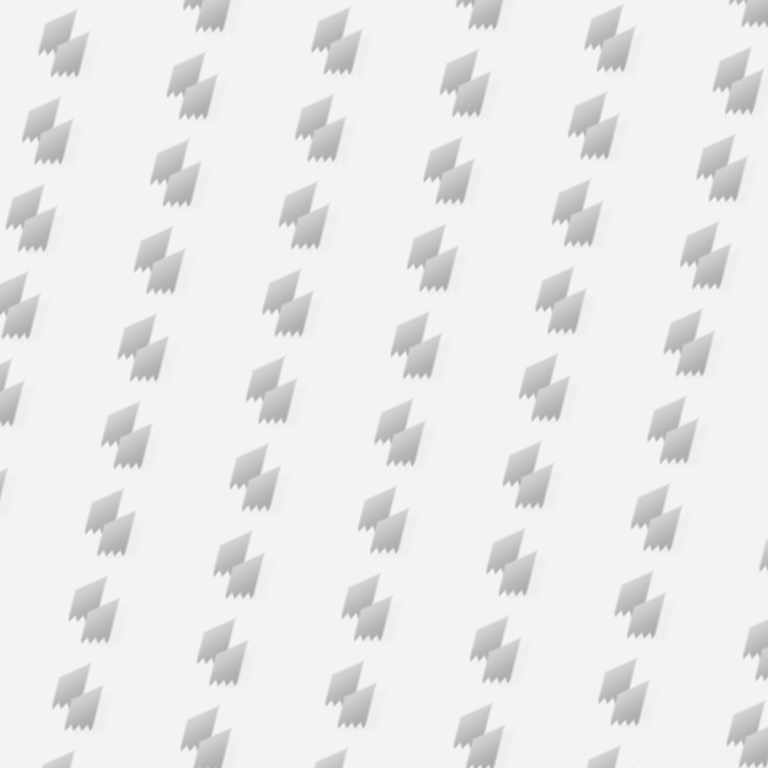
Write a Shadertoy shader that draws this pattern.

```glsl
// Slanted rows of small gray motifs on a pale ground: each is a pair of
// overlapping sheared tiles with slanted tops and toothed bottoms, repeated
// on a skewed lattice, with a soft vertical shade and a faint cast shadow.

#define ROW_STEP vec2(0.0213, 0.1137)   // lattice step along a column
#define COLUMN_STEP vec2(0.1884, 0.0585) // lattice step to the next column
#define ORIGIN vec2(0.0820, 0.9440)     // centre of one motif
#define TILE_HALF vec2(0.0182, 0.0246)  // half width and half height
#define SHEAR 0.25                      // sideways lean of the tile
#define TOP_SLOPE 0.50                  // rise of the top edge
#define TOOTH_PITCH 0.0107
#define TOOTH_DEPTH 0.0060
#define SOFTNESS 0.0026
#define GROUND 0.952
#define LIGHT_GRAY 0.835
#define DARK_GRAY 0.675

const float TAU = 6.2831853;

// Undo the lean so that the sides of a tile become vertical.
vec2 unshear(vec2 p) {
    return vec2(p.x - SHEAR * p.y, p.y);
}

// Soft coverage of one tile centred on zero.
float tileCoverage(vec2 p, float softness) {
    vec2 q = unshear(p);
    float notch = TOOTH_DEPTH * (0.5 + 0.5 * cos(TAU * q.x / TOOTH_PITCH));
    float side = abs(q.x) - TILE_HALF.x;
    float top = (q.y - TILE_HALF.y - TOP_SLOPE * q.x) / length(vec2(1.0, TOP_SLOPE));
    float bottom = -TILE_HALF.y + notch - q.y;
    float edge = max(side, top);
    return (1.0 - smoothstep(-softness, softness, edge))
         * (1.0 - smoothstep(-1.4 * softness, 1.4 * softness, bottom));
}

// Light at the upper left, darker toward the lower right.
float tileShade(vec2 p) {
    vec2 q = unshear(p) / TILE_HALF;
    float depth = 0.5 - 0.45 * (q.y - 0.3 * q.x) + 0.1 * q.x;
    return mix(LIGHT_GRAY, DARK_GRAY, smoothstep(-0.15, 1.1, depth));
}

// Offset from the centre of the motif that owns this point.
vec2 latticeOffset(vec2 p) {
    mat2 lattice = mat2(COLUMN_STEP, ROW_STEP);
    vec2 cell = inverse(lattice) * (p - ORIGIN);
    // The cell reaches lower than higher to leave room for the shadow.
    return lattice * (cell - floor(cell + vec2(0.5, 0.6)));
}

void mainImage(out vec4 fragColor, in vec2 fragCoord) {
    vec2 p = latticeOffset(fragCoord / iResolution.y);
    float softness = max(SOFTNESS, 0.75 / iResolution.y);

    vec2 upper = p - vec2(-0.0085, 0.0096);
    vec2 lower = p - vec2(0.0076, -0.0191);

    // Faint shadow, then the upper tile, then the lower one over it
    float gray = GROUND;
    float shadow = tileCoverage(lower - vec2(0.0135, -0.0065), softness);
    gray = mix(gray, GROUND - 0.015, shadow);
    gray = mix(gray, tileShade(upper), tileCoverage(upper, softness));
    gray = mix(gray, tileShade(lower), tileCoverage(lower, softness));

    fragColor = vec4(vec3(gray), 1.0);
}
```
